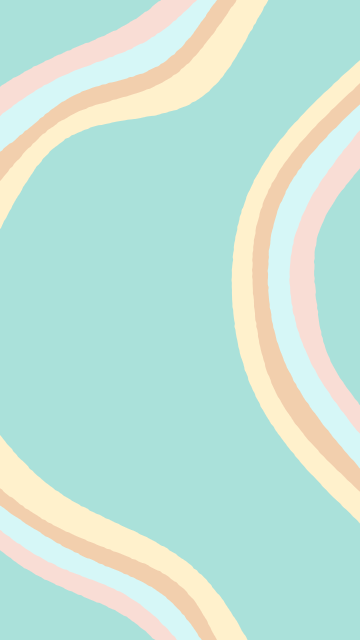
Reproduce this background procedurally as a Shadertoy shader.

```glsl
// Flat mint background with three wavy pastel ribbons: two corners and a right-hand arch.
#define GRID vec2(432.0, 768.0)
#define MINT vec3(0.667, 0.882, 0.855)
#define CREAM vec3(1.0, 0.945, 0.80)
#define TAN vec3(0.95, 0.81, 0.68)
#define ICE vec3(0.84, 0.97, 0.97)
#define PINK vec3(0.976, 0.865, 0.837)
#define ROUGHNESS 0.9
#define GRAIN 4.0
#define PI 3.14159265

float hash(float n) {
    return fract(sin(n * 127.1) * 43758.5453);
}

float noise(float x) {
    float cell = floor(x), f = fract(x);
    return mix(hash(cell), hash(cell + 1.0), f * f * (3.0 - 2.0 * f));
}

// Coverage of the side below a chord from a to b, bent by four sine harmonics.
float bentSide(vec2 p, vec2 a, vec2 b, vec4 harmonics) {
    float chord = length(b - a);
    vec2 along = (b - a) / chord;
    vec2 across = vec2(-along.y, along.x);
    float s = dot(p - a, along);
    float t = clamp(s / chord, -0.15, 1.15);

    vec4 freq = PI * vec4(1.0, 2.0, 3.0, 4.0);
    float bend = dot(harmonics, sin(freq * t));
    float slope = dot(harmonics * freq, cos(freq * t)) / chord;

    // Slightly uneven, hand-painted outline.
    bend += ROUGHNESS * (noise(s / GRAIN + chord) - 0.5);

    float pixel = GRID.x / iResolution.x;
    float dist = (bend - dot(p - a, across)) / sqrt(1.0 + slope * slope);
    return clamp(0.5 + dist / pixel, 0.0, 1.0);
}

// Paints nested edges from the outside in; ends holds each chord's start
// height and its finish along exitAxis.
void ribbon(inout vec3 color, vec2 p, vec2 exitAxis, vec2 ends[5], vec4 bends[5]) {
    vec3 tones[5] = vec3[5](CREAM, TAN, ICE, PINK, MINT);
    for (int i = 0; i < 5; i++) {
        vec2 start = vec2(0.0, ends[i].x);
        vec2 finish = exitAxis * ends[i].y;
        color = mix(color, tones[i], bentSide(p, start, finish, bends[i]));
    }
}

void mainImage(out vec4 fragColor, in vec2 fragCoord) {
    vec2 p = fragCoord / iResolution.xy * GRID;
    vec3 color = MINT;

    // Top left corner, measured downward from the top.
    ribbon(color, vec2(p.x, GRID.y - p.y), vec2(1.0, 0.0),
        vec2[5](vec2(275, 322), vec2(217, 284), vec2(182, 260),
                vec2(139, 236), vec2(104, 193)),
        vec4[5](vec4(4.1, -33.4, -1.9, 4.0),
                vec4(9.1, -19.0, -1.0, 1.7),
                vec4(10.9, -15.0, 1.8, 2.0),
                vec4(4.8, -8.0, 0.3, 0.0),
                vec4(2.9, -4.0, 0.4, -0.2)));

    // Bottom left corner.
    ribbon(color, p, vec2(1.0, 0.0),
        vec2[5](vec2(246, 297), vec2(182, 260), vec2(161, 242),
                vec2(132, 213), vec2(108, 186)),
        vec4[5](vec4(12.3, -16.6, -0.3, -0.4),
                vec4(19.1, -14.0, 1.8, -0.8),
                vec4(12.1, -9.4, 1.9, -0.2),
                vec4(7.4, -7.5, 0.1, 0.1),
                vec4(1.5, -5.4, 0.5, -0.4)));

    // Arch on the right, measured leftward from the right side.
    ribbon(color, vec2(GRID.x - p.x, p.y), vec2(0.0, 1.0),
        vec2[5](vec2(696, 140), vec2(668, 178), vec2(643, 206),
                vec2(612, 247), vec2(566, 282)),
        vec4[5](vec4(162.5, 3.0, 8.8, 0.3),
                vec4(138.3, 2.1, 9.6, -0.8),
                vec4(116.1, 4.7, 5.9, 0.8),
                vec4(86.5, 1.2, 2.2, -0.3),
                vec4(58.6, 2.5, 4.7, -0.6)));

    fragColor = vec4(color, 1.0);
}
```
